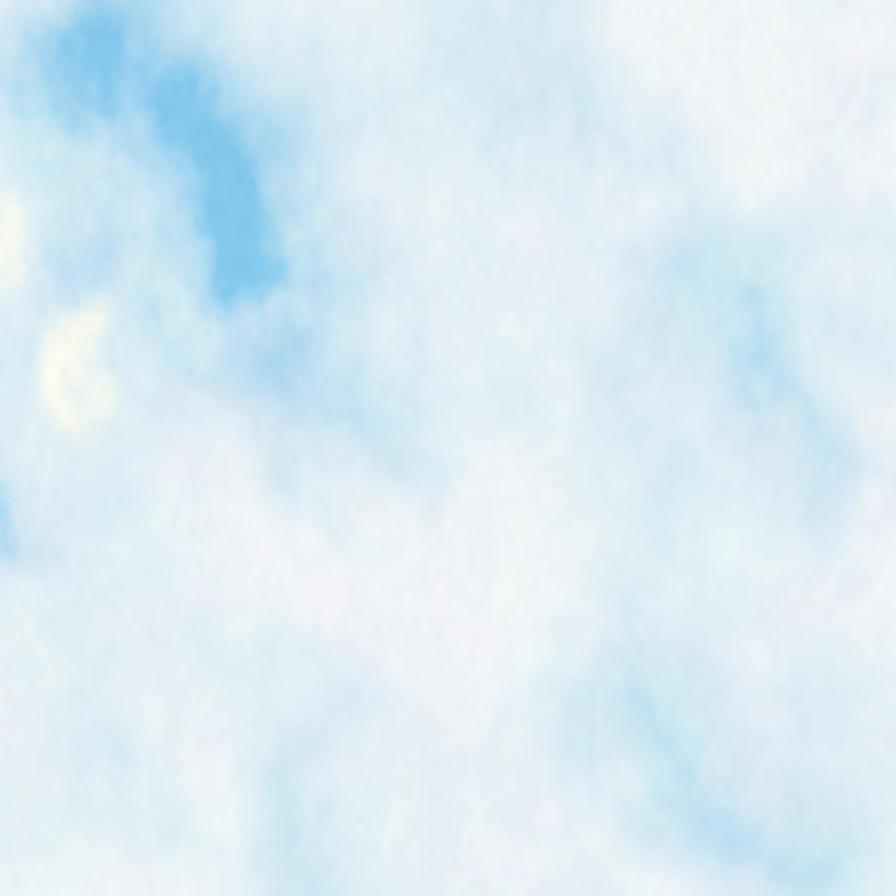
Write a Shadertoy shader that draws this texture.

```glsl
// Soft watercolour sky: feathered blue openings between pale, faintly tinted clouds.
#define PALE vec3(0.945, 0.959, 0.967)
#define MIST vec3(0.820, 0.910, 0.952)
#define AZURE vec3(0.515, 0.785, 0.928)
#define CREAM vec3(0.995, 0.985, 0.935)
#define MIST_LEVEL 0.36
#define BASE_HAZE 0.120
#define HAZE_CONTRAST 0.50
#define EDGE_WARP 0.15
#define TINT 0.045
#define GRAIN 0.050
#define PIGMENT 0.16
#define DAB 0.009

vec3 hash3(vec2 cell) {
    vec3 q = fract(cell.xyx * vec3(0.1031, 0.1030, 0.0973));
    q += dot(q, q.yxz + 33.33);
    return fract((q.xxy + q.yzz) * q.zyx);
}

// Cellular noise whose cell values melt into each other
float softCells(vec2 p) {
    vec2 cell = floor(p), local = fract(p);
    float sum = 0.0, total = 0.0;
    for (int y = -1; y <= 1; y++)
    for (int x = -1; x <= 1; x++) {
        vec2 offset = vec2(x, y);
        vec3 h = hash3(cell + offset + 71.0);
        vec2 d = offset + 0.2 + 0.6 * h.xy - local;
        float weight = exp(-6.0 * dot(d, d));
        sum += weight * h.z;
        total += weight;
    }
    return sum / total;
}

float layers(vec2 p) {
    float sum = 0.0, total = 0.0, gain = 0.5;
    for (int i = 0; i < 5; i++) {
        sum += gain * softCells(p);
        total += gain;
        p = mat2(1.62, 1.18, -1.18, 1.62) * p + 9.7;
        gain *= 0.54;
    }
    return sum / total;
}

// Feathered brush stroke from a to b
float wash(vec2 p, vec2 a, vec2 b, float radius) {
    vec2 pa = p - a, ba = b - a;
    float along = clamp(dot(pa, ba) / dot(ba, ba), 0.0, 1.0);
    return 1.0 - smoothstep(-0.15 * radius, radius, length(pa - ba * along));
}

void mainImage(out vec4 fragColor, in vec2 fragCoord) {
    vec2 uv = fragCoord / iResolution.xy;

    // Ragged cloud edges, stretched a little along the vertical
    vec2 stretched = uv * vec2(7.0, 5.0);
    vec2 ragged = vec2(layers(stretched + 3.0), layers(stretched + 27.0)) - 0.5;
    vec2 p = uv + EDGE_WARP * ragged + 0.006 * sin(uv.yx * 23.0 + vec2(0.0, 2.0));
    float haze = layers(uv * vec2(4.6, 4.0) + 14.0) - 0.5;
    float mottle = layers(uv * vec2(17.0, 11.0) + 52.0) - 0.5;
    float grain = layers(uv * vec2(75.0, 45.0) + 5.0) - 0.5;

    // Deep blue opening, upper left
    float deep = wash(p, vec2(0.12, 0.94), vec2(0.22, 0.82), 0.18);
    deep = max(deep, 1.08 * wash(p, vec2(0.23, 0.80), vec2(0.275, 0.68), 0.14));
    deep = max(deep, 0.60 * wash(p, vec2(0.30, 0.74), vec2(0.37, 0.49), 0.14));
    deep = max(deep, 0.45 * wash(p, vec2(0.09, 0.90), vec2(0.10, 0.73), 0.13));
    deep = max(deep, 0.60 * wash(p, vec2(-0.02, 0.44), vec2(0.0, 0.40), 0.07));

    // Thin blue veils, right and bottom
    float veil = wash(p, vec2(0.66, 0.86), vec2(0.80, 0.70), 0.14);
    veil = max(veil, 1.3 * wash(p, vec2(0.82, 0.67), vec2(0.88, 0.45), 0.09));
    veil = max(veil, wash(p, vec2(0.70, 0.21), vec2(0.88, 0.03), 0.15));
    veil = max(veil, 0.8 * wash(p, vec2(0.34, 0.19), vec2(0.34, 0.04), 0.11));
    veil = max(veil, 0.4 * wash(p, vec2(0.02, 0.24), vec2(0.08, 0.15), 0.13));

    // White cloud bodies
    float cloud = wash(p, vec2(0.54, 0.74), vec2(0.52, 0.44), 0.28);
    cloud = max(cloud, wash(p, vec2(0.12, 0.48), vec2(0.28, 0.38), 0.17));
    cloud = max(cloud, wash(p, vec2(0.17, 0.16), vec2(0.25, 0.12), 0.11));
    cloud = max(cloud, wash(p, vec2(0.66, 0.10), vec2(0.70, 0.03), 0.10));

    // Pigment settles unevenly, most visibly inside the blue
    float blue = max(BASE_HAZE + HAZE_CONTRAST * haze - 0.09 * cloud, 0.0);
    blue += deep * (0.83 + 0.5 * haze + 0.5 * mottle) + 0.20 * veil * (1.0 + haze + mottle);
    blue += PIGMENT * (mottle + grain) * (0.6 + deep);
    vec3 color = mix(PALE, MIST, smoothstep(-0.1, 1.1, blue / MIST_LEVEL));
    color = mix(color, AZURE, clamp((blue - MIST_LEVEL) / (1.0 - MIST_LEVEL), 0.0, 1.0));

    // Warm light at the left edge
    float glow = wash(p, vec2(0.105, 0.625), vec2(0.075, 0.56), 0.06);
    glow = max(glow, 0.8 * wash(p, vec2(0.0, 0.76), vec2(0.0, 0.71), 0.05));
    color = mix(color, CREAM, 0.95 * glow);

    // Crisp-edged pale dabs
    float dabs = layers(uv * vec2(15.0, 12.0) + 0.6 * ragged + 88.0);
    color += DAB * (smoothstep(0.53, 0.56, dabs) - 0.35) * vec3(1.0, 0.7, 0.5);

    // Rose and mint tints, then brushed grain
    float hue = layers(uv * 9.0 + 41.0) - 0.5;
    color += TINT * hue * vec3(0.5, -0.35, 0.15);
    color += GRAIN * grain * vec3(1.0, 0.65, 0.45);

    fragColor = vec4(clamp(color, 0.0, 1.0), 1.0);
}
```
